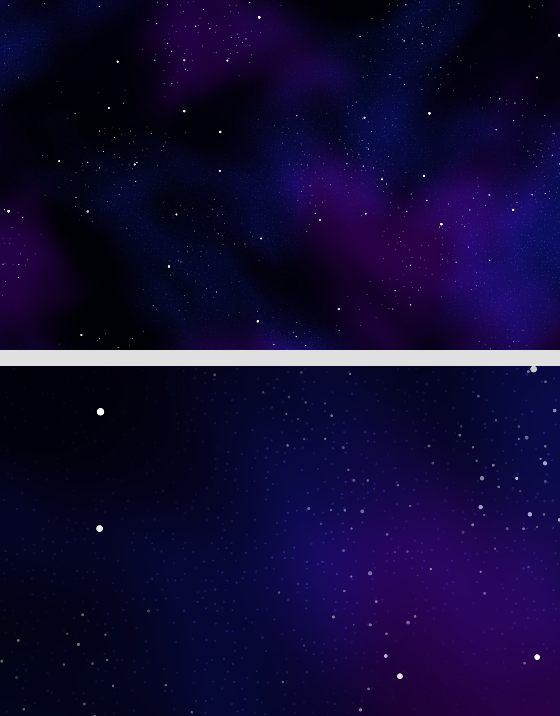
Top, the full canvas; bottom, a detail of the centre.
Give the GLSL for this texture, as a WebGL 1 fragment shader.

```glsl
precision highp float;

// A night sky: soft indigo and purple gas clouds over near-black space.
// Clouds are warped layered sines; stars are round dots scattered one per
// cell on several grids, the smaller ones gathered into loose clusters.

uniform vec2 u_resolution;

// Colours
const vec3 SPACE_COLOR = vec3(0.0, 0.004, 0.024);
const vec3 HAZE_COLOR = vec3(0.014, 0.0, 0.06);
const vec3 BLUE_GAS = vec3(0.032, 0.05, 0.29);
const vec3 PURPLE_GAS = vec3(0.135, 0.0, 0.23);
const vec3 WINE_GAS = vec3(0.15, 0.0, 0.17);
const vec3 WHITE_STAR = vec3(1.0, 1.0, 0.98);
const vec3 PALE_STAR = vec3(0.88, 0.9, 0.8);
const vec3 FAINT_STAR = vec3(0.45, 0.46, 0.35);
const vec3 DUST_COLOR = vec3(0.13, 0.14, 0.34);

// Clouds: frequencies per canvas height, and density limits
const float GAS_SCALE = 5.6;
const float VEIL_SCALE = 3.3;
const float VEIL_AMOUNT = 0.45;
const float GAS_LOW = -0.4;
const float GAS_HIGH = 1.4;
const float WARP = 0.4;
const float CLUSTER_SCALE = 10.0;

// Stars: cells per canvas height, radius in heights, share of cells filled
const vec3 BIG_STARS = vec3(7.0, 0.0034, 0.42);
const vec3 MID_STARS = vec3(22.0, 0.0019, 0.42);
const vec3 SMALL_STARS = vec3(48.0, 0.0013, 0.46);
const vec3 DUST = vec3(105.0, 0.0011, 0.5);

const mat2 OCTAVE_TURN = mat2(0.8, 0.6, -0.6, 0.8);

vec3 hash3(vec2 cell) {
  vec3 q = fract(cell.xyx * vec3(0.1031, 0.1030, 0.0973));
  q += dot(q, q.yxz + 33.33);
  return fract((q.xxy + q.yzz) * q.zyx);
}

// Smooth, warped sum of sines, roughly -1.5 to 1.5
float cloud(vec2 p, float seed) {
  float sum = 0.0;
  float amp = 1.0;
  p += vec2(seed, seed * 1.7);
  for (int i = 0; i < 4; i++) {
    p += WARP * sin(p.yx * 0.9 + vec2(seed, 1.3));
    sum += amp * sin(p.x) * sin(p.y);
    p = OCTAVE_TURN * p * 1.75 + 2.1;
    amp *= 0.45;
  }
  return sum;
}

float gasDensity(vec2 p, float veil, float seed) {
  return smoothstep(GAS_LOW, GAS_HIGH, cloud(p * GAS_SCALE, seed) + veil);
}

// Brightness of one star layer; layer = (cells, radius, filled share)
float stars(vec2 p, vec3 layer, float crowd, float seed) {
  vec2 grid = p * layer.x + seed;
  vec2 cell = floor(grid);
  vec3 place = hash3(cell + seed);
  vec3 kind = hash3(cell + seed + 71.0);
  vec2 center = mix(vec2(0.15), vec2(0.85), place.xy);
  float dist = length(fract(grid) - center) / layer.x;
  float radius = layer.y * mix(0.75, 1.1, kind.x);
  float halfPixel = 0.5 / u_resolution.y;
  float disc = 1.0 - smoothstep(max(radius - halfPixel, 0.0), radius + halfPixel, dist);
  float present = step(place.z, layer.z * crowd);
  return disc * present * mix(0.4, 1.0, kind.y);
}

void main() {
  vec2 p = gl_FragCoord.xy / u_resolution.y;

  // Gas clouds share one broad veil, which leaves common dark gaps
  float veil = VEIL_AMOUNT * cloud(p * VEIL_SCALE, 4.0);
  float haze = smoothstep(-0.45, 0.5, veil);
  float blue = gasDensity(p, veil, 1.9);
  float purple = gasDensity(p, veil, 7.3);
  float wine = 0.6 * smoothstep(0.0, 1.2, cloud(p * VEIL_SCALE, 11.0));
  vec3 color = SPACE_COLOR + HAZE_COLOR * haze + BLUE_GAS * blue;
  color += mix(PURPLE_GAS, WINE_GAS, wine) * purple;

  // Stars from fine dust up to the few bright ones
  float crowd = smoothstep(-0.4, 1.0, cloud(p * CLUSTER_SCALE, 5.0));
  color += DUST_COLOR * stars(p, DUST, 1.0, 17.0) * (0.15 + blue);
  color += FAINT_STAR * stars(p, SMALL_STARS, crowd, 29.0);
  color += PALE_STAR * stars(p, MID_STARS, crowd, 43.0);
  float bright = stars(p, BIG_STARS, 1.0, 59.0);
  color = mix(color, WHITE_STAR, min(bright * 1.6, 1.0));

  gl_FragColor = vec4(min(color, 1.0), 1.0);
}
```
